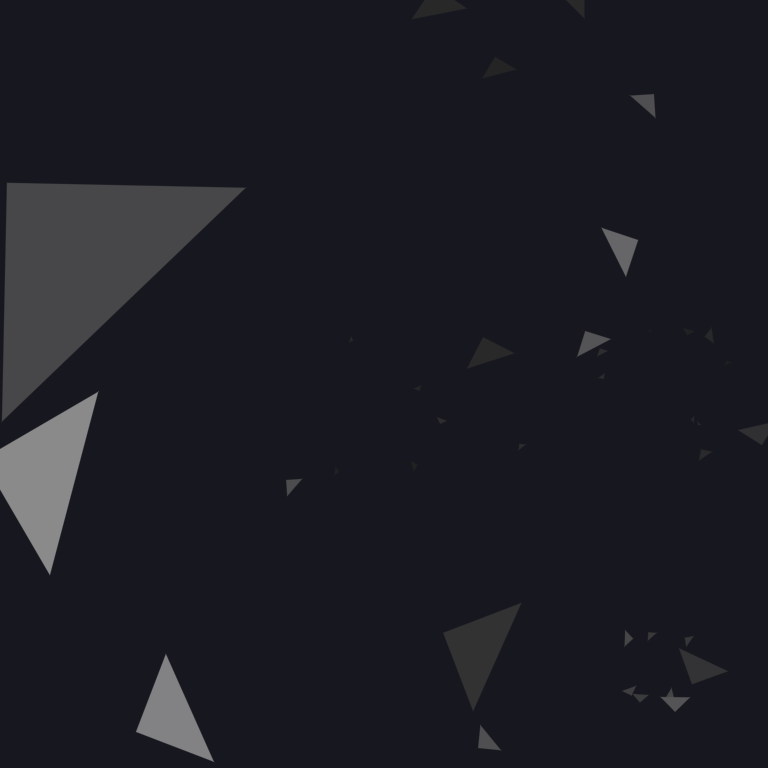
A WebGL 2 fragment shader for this background:

```glsl
#version 300 es
precision highp float;

uniform vec2 u_resolution;
out vec4 outColor;

const vec3 BACKGROUND = vec3(0.092, 0.094, 0.123);
const vec3 SHARD_TINT = vec3(0.0, 0.0, 0.006);
const float EDGE_PIXELS = 0.8;

// Dust: regions as (min corner, max corner), then counts and ranges
const vec4 DRIFT_REGION = vec4(0.41, 0.38, 0.99, 0.58);
const vec4 CLUSTER_REGION = vec4(0.79, 0.08, 0.97, 0.23);
const int DRIFT_COUNT = 15;
const int CLUSTER_COUNT = 6;
const vec2 DRIFT_SIZE = vec2(0.004, 0.015);
const vec2 CLUSTER_SIZE = vec2(0.009, 0.017);
const vec2 DRIFT_SHADE = vec2(0.11, 0.18);
const vec2 CLUSTER_SHADE = vec2(0.16, 0.28);
const float DRIFT_SEED = 3.0;
const float CLUSTER_SEED = 41.0;
const float TAU = 6.2831853;

float hash(vec2 p) {
    return fract(sin(dot(p, vec2(127.1, 311.7))) * 43758.5453);
}

// Signed distance to a right isosceles triangle; the second leg is
// the first one turned a quarter counterclockwise
float shardDistance(vec2 p, vec2 corner, vec2 leg) {
    float size = length(leg);
    vec2 along = leg / size;
    vec2 q = p - corner;
    vec2 local = vec2(dot(q, along), dot(q, vec2(-along.y, along.x)));
    float hypotenuse = (local.x + local.y - size) * inversesqrt(2.0);
    return max(hypotenuse, max(-local.x, -local.y));
}

void shard(inout vec3 color, vec2 p, vec2 corner, vec2 leg, float shade) {
    float edge = EDGE_PIXELS / u_resolution.y;
    float cover = 1.0 - smoothstep(-edge, edge, shardDistance(p, corner, leg));
    color = mix(color, vec3(shade) + SHARD_TINT, cover);
}

// Small shards with random place, turn, size and shade inside a region
void scatter(inout vec3 color, vec2 p, vec4 region, int count,
             vec2 sizes, vec2 shades, float seed) {
    for (int i = 0; i < count; i++) {
        float id = float(i) + seed;
        vec2 spot = vec2(hash(vec2(id, 1.0)), hash(vec2(id, 2.0)));
        float angle = TAU * hash(vec2(id, 3.0));
        float size = mix(sizes.x, sizes.y, hash(vec2(id, 4.0)));
        float shade = mix(shades.x, shades.y, hash(vec2(id, 5.0)));
        vec2 leg = size * vec2(cos(angle), sin(angle));
        shard(color, p, mix(region.xy, region.zw, spot), leg, shade);
    }
}

void main() {
    vec2 p = gl_FragCoord.xy / u_resolution.y;
    vec3 color = BACKGROUND;

    // Fine dust
    scatter(color, p, DRIFT_REGION, DRIFT_COUNT, DRIFT_SIZE, DRIFT_SHADE, DRIFT_SEED);
    scatter(color, p, CLUSTER_REGION, CLUSTER_COUNT, CLUSTER_SIZE, CLUSTER_SHADE, CLUSTER_SEED);

    // Dim shards
    shard(color, p, vec2(0.565, 1.018), vec2(-0.029, -0.043), 0.155);
    shard(color, p, vec2(0.761, 1.007), vec2(-0.031, 0.0), 0.16);
    shard(color, p, vec2(0.6445, 0.926), vec2(-0.0165, -0.028), 0.14);
    shard(color, p, vec2(0.629, 0.561), vec2(-0.021, -0.041), 0.16);
    shard(color, p, vec2(0.992, 0.4205), vec2(0.0195, 0.031), 0.19);
    shard(color, p, vec2(0.901, 0.109), vec2(0.047, 0.017), 0.2);

    // Bright shards
    shard(color, p, vec2(0.8515, 0.8775), vec2(-0.031, -0.002), 0.31);
    shard(color, p, vec2(0.831, 0.6875), vec2(-0.048, 0.016), 0.4);
    shard(color, p, vec2(0.762, 0.569), vec2(-0.0105, -0.0335), 0.33);
    shard(color, p, vec2(0.3725, 0.375), vec2(0.0015, -0.021), 0.3);
    shard(color, p, vec2(0.879, 0.073), vec2(0.0195, 0.019), 0.33);
    shard(color, p, vec2(0.6225, 0.026), vec2(0.03, -0.003), 0.31);

    // Large foreground shards
    shard(color, p, vec2(0.577, 0.176), vec2(0.039, -0.102), 0.195);
    shard(color, p, vec2(0.009, 0.762), vec2(-0.0065, -0.311), 0.28);
    shard(color, p, vec2(-0.023, 0.402), vec2(0.088, -0.151), 0.54);
    shard(color, p, vec2(0.177, 0.047), vec2(0.1016, -0.039), 0.51);

    outColor = vec4(color, 1.0);
}
```
